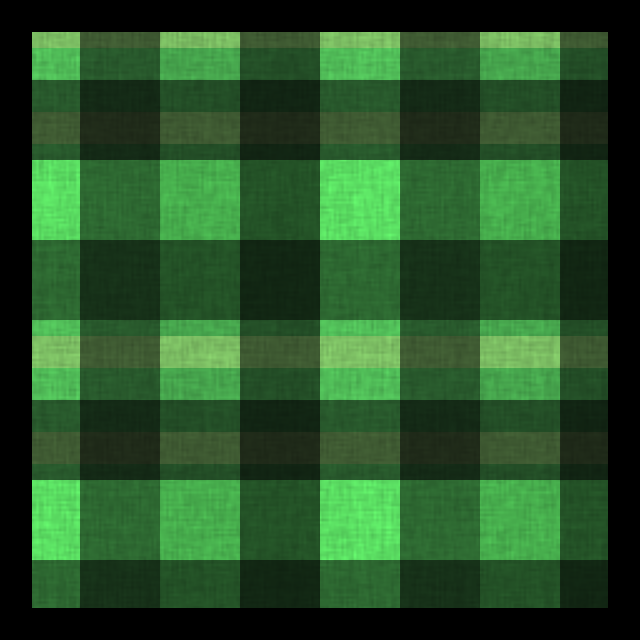
This pattern is drawn by a Shadertoy shader. Its source:

```glsl
const float TAU = 6.28318;

float hash(float n) {
    return fract(sin(n * 12.9 + 4.1) * 43758.5);
}

// Coverage of a stripe repeated every period, antialiased over one pixel
float band(float p, float center, float width, float period, float pixel) {
    float d = abs(mod(p - center + 0.5 * period, period) - 0.5 * period);
    return clamp((0.5 * width - d) / pixel + 0.5, 0.0, 1.0);
}

// Uneven tone of one thread; whole frequencies make it wrap
float thread(float id, float along) {
    float h = hash(id);
    float k = floor(4.0 + 9.0 * hash(id + 301.0));
    float wave = sin(TAU * (along * k + h));
    wave += 0.7 * sin(TAU * (along * (2.0 * k + 3.0) + 5.0 * h));
    wave += 0.5 * sin(TAU * (along * 37.0 + 9.0 * h));
    return 0.45 * wave + 0.9 * (h - 0.5);
}

// Neighbouring threads blended across the cloth
float streaks(float across, float along, float seed) {
    float t = across * 256.0;
    float id = floor(t);
    float a = thread(mod(id, 256.0) + seed, along);
    float b = thread(mod(id + 1.0, 256.0) + seed, along);
    return mix(a, b, smoothstep(0.0, 1.0, t - id));
}

void mainImage(out vec4 fragColor, in vec2 fragCoord) {
    vec2 uv = fragCoord / iResolution.xy;
    vec2 cell = vec2(uv.x, 1.0 - uv.y) * 8.0;
    vec2 pixel = 8.0 / iResolution.xy;

    // Plaid layout: four columns and four rows per repeat
    float darkColumn = band(cell.x, 1.5, 1.0, 2.0, pixel.x);
    float darkRow = band(cell.y, 1.5, 1.0, 2.0, pixel.y);
    float dullColumns = band(cell.x, 3.0, 2.0, 4.0, pixel.x);
    float dullRows = band(cell.y, 1.0, 2.0, 4.0, pixel.y);
    float stripe = band(cell.y, 0.4, 0.4, 4.0, pixel.y)
                 + band(cell.y, 1.6, 0.4, 4.0, pixel.y);

    // Green cloth with olive stripes
    vec3 green = mix(vec3(0.36, 0.88, 0.39), vec3(0.32, 0.75, 0.35), dullRows);
    green *= 1.0 - dullColumns * mix(0.22, 0.13, dullRows);
    vec3 olive = vec3(0.5, 0.765, 0.4) * (1.0 - 0.02 * dullColumns);
    vec3 color = mix(green, olive, stripe);
    vec3 shade = vec3(0.5, 0.47, 0.5);
    color *= mix(vec3(1.0), shade, darkColumn) * mix(vec3(1.0), shade, darkRow);

    // Linen weave
    float weave = streaks(uv.x, uv.y, 0.0) + streaks(uv.y, uv.x, 600.0);
    color *= 0.99 + 0.06 * weave;

    // Black margin
    color *= band(cell.x, 4.0, 7.2, 8.0, pixel.x) * band(cell.y, 4.0, 7.2, 8.0, pixel.y);
    fragColor = vec4(color, 1.0);
}
```
